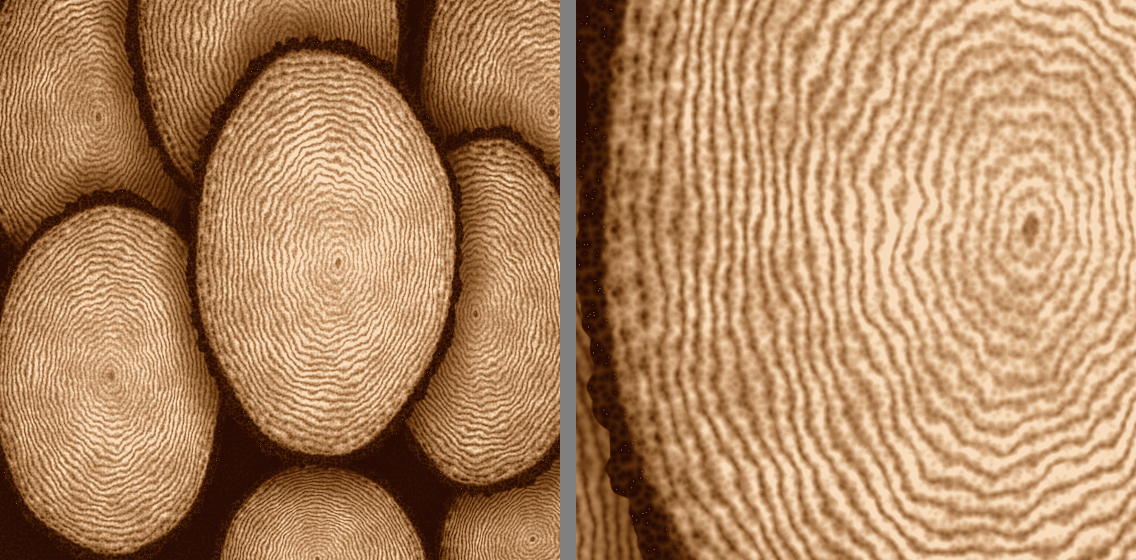
Left, the full canvas; right, a detail of the centre.
Reproduce this texture procedurally as a Shadertoy shader.

```glsl
const vec3 browns[6] = vec3[6](
    vec3(0.15, 0.04, 0.01), vec3(0.36, 0.18, 0.04), vec3(0.55, 0.36, 0.18),
    vec3(0.70, 0.51, 0.34), vec3(0.84, 0.67, 0.50), vec3(0.97, 0.86, 0.73));

// Back to front: centre and radii of each log
const vec4 logs[8] = vec4[8](
    vec4(0.156, 0.80, 0.21, 0.34), vec4(0.964, 0.84, 0.23, 0.33),
    vec4(0.970, -0.02, 0.20, 0.25), vec4(0.479, 0.96, 0.25, 0.38),
    vec4(0.573, -0.055, 0.20, 0.24), vec4(0.872, 0.44, 0.20, 0.33),
    vec4(0.193, 0.323, 0.22, 0.336), vec4(0.577, 0.551, 0.247, 0.385));

// Pith position and brightness of each log
const vec3 piths[8] = vec3[8](
    vec3(0.178, 0.79, 0.66), vec3(0.99, 0.79, 0.70),
    vec3(0.944, 0.055, 0.66), vec3(0.52, 0.92, 0.70),
    vec3(0.565, 0.02, 0.70), vec3(0.846, 0.44, 0.72),
    vec3(0.199, 0.329, 0.79), vec3(0.607, 0.529, 0.84));

vec2 hash2(vec2 p) {
    vec3 q = fract(p.xyx * vec3(0.1031, 0.1030, 0.0973));
    q += dot(q, q.yzx + 33.33);
    return fract((q.xx + q.yz) * q.zy);
}

// Distance to the nearest scattered point, centred on zero
float cells(vec2 p) {
    vec2 id = floor(p), f = fract(p);
    float nearest = 2.0;
    for (int y = -1; y <= 1; y++)
    for (int x = -1; x <= 1; x++) {
        vec2 o = vec2(x, y);
        nearest = min(nearest, length(o + hash2(id + o + 50.0) - f));
    }
    return nearest - 0.45;
}

vec3 brownRamp(float tone) {
    float t = clamp(tone, 0.0, 1.0) * 5.0;
    int i = min(int(t), 4);
    return mix(browns[i], browns[i + 1], t - float(i));
}

void mainImage(out vec4 fragColor, in vec2 fragCoord) {
    vec2 p = fragCoord / iResolution.xy;
    float grain = cells(p * 190.0);
    float rough = cells(p * 75.0);
    float blotch = cells(p * 13.0 + 0.04 * sin(p.yx * 90.0));
    float tone = 0.03 + 0.1 * grain;

    for (int i = 0; i < 8; i++) {
        vec2 centre = logs[i].xy, radii = logs[i].zw;
        float seed = float(i) * 2.4;

        // Radius is 0 at the pith and 1 at the bark
        float inside = 1.0 - min(length((p - centre) / radii), 1.0);
        vec2 q = (p - centre - (piths[i].xy - centre) * inside) / radii;
        float a = atan(q.y, q.x);
        float r = length(q);
        float bump = 0.014 * sin(a * 3.0 + seed) + 0.008 * sin(a * 8.0 - seed);
        r *= 1.0 + bump;

        // Growth rings, bent by sines and broken by cells
        float bend = 0.35 * sin(a * 5.0 + r * 9.0 + seed)
                   + 0.22 * sin(a * 11.0 - r * 17.0 + seed)
                   + 0.12 * sin(a * 23.0 + r * 31.0);
        float phase = r * 27.0 + bend * min(r * 2.5, 1.0) + 0.35 * rough + 0.5 * blotch;
        float ring = pow(0.5 + 0.5 * cos(6.2832 * phase), 0.7) - 0.57;
        float rim = smoothstep(0.78, 0.92, r + 0.12 * blotch);
        float strength = mix(0.24, 0.48, smoothstep(0.05, 0.55, r));
        strength *= (1.0 - 0.55 * rim) * (1.0 + 0.6 * blotch);

        // Wood face, darker towards the rim and the left
        float wood = piths[i].z - 0.14 * smoothstep(0.35, 0.95, r) - 0.13 * rim;
        wood += 0.07 * q.x * r + 0.18 * blotch + strength * ring;
        wood += grain * 0.28 + rough * (0.14 + 0.4 * rim);
        wood -= 0.35 * smoothstep(0.03, 0.005, r);

        // Ragged bark with a few bright flecks
        float bark = 0.06 + 0.2 * grain + 0.12 * rough;
        bark += 0.45 * smoothstep(-0.33, -0.42, grain) * smoothstep(0.0, -0.2, rough);
        float barkEdge = r + 0.03 * rough + 0.012 * sin(a * 4.0 + seed);
        float face = mix(wood, bark, smoothstep(0.915, 0.945, barkEdge));

        // Shadow on the logs behind, then the log itself
        float outline = r + 0.022 * rough + 0.012 * sin(a * 31.0 + 3.0 * sin(a * 7.0));
        tone *= mix(0.42, 1.0, smoothstep(0.98, 1.28, r));
        float soft = 1.2 / (iResolution.y * radii.x);
        tone = mix(tone, face, 1.0 - smoothstep(1.0 - soft, 1.0 + soft, outline));
    }

    fragColor = vec4(brownRamp(tone), 1.0);
}
```
